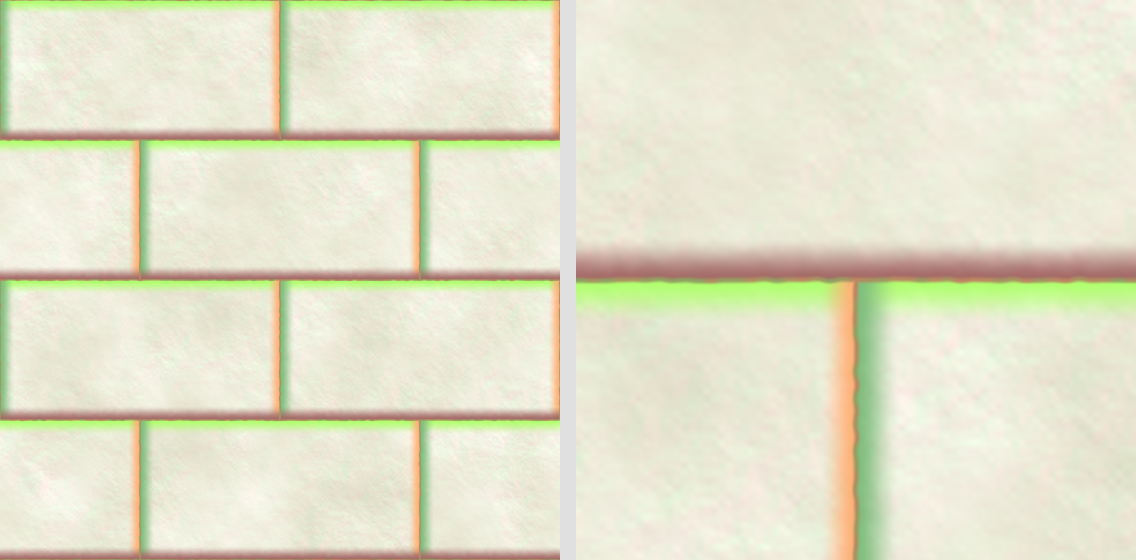
Left: the whole. Right: its middle third, enlarged.
Write a three.js fragment shader that draws this texture map.

```glsl
#define BRICKS vec2(2.0, 4.0)
#define STONE vec3(0.925, 0.92, 0.85)
#define LEFT_TINT vec3(0.50, 0.74, 0.49)
#define RIGHT_TINT vec3(1.0, 0.69, 0.46)
#define BOTTOM_TINT vec3(0.64, 0.41, 0.40)
#define TOP_TINT vec3(0.69, 1.0, 0.43)
#define JOINT vec3(0.65, 0.58, 0.38)
#define JOINT_WIDTH 0.0028
#define BEVEL vec4(0.027, 0.022, 0.026, 0.027) // left, right, bottom, top
#define WOBBLE 0.0014
#define GRAIN 0.42
#define CLOUDS 0.15

varying vec2 vUv;

float hash(vec2 p) {
  vec3 q = fract(vec3(p.xyx) * 0.1031);
  q += dot(q, q.yzx + 33.33);
  return fract((q.x + q.y) * q.z);
}

// Value noise that wraps after a whole number of cells
float noise(vec2 uv, float period, float seed) {
  vec2 p = uv * period;
  vec2 cell = floor(p);
  vec2 f = fract(p);
  f = f * f * (3.0 - 2.0 * f);
  vec2 a = mod(cell, period) + seed;
  vec2 b = mod(cell + 1.0, period) + seed;
  return mix(mix(hash(a), hash(vec2(b.x, a.y)), f.x),
             mix(hash(vec2(a.x, b.y)), hash(b), f.x), f.y);
}

float fbm(vec2 uv, float period, float seed) {
  float sum = 0.0;
  float gain = 0.5;
  for (int i = 0; i < 4; i++) {
    sum += gain * noise(uv, period, seed);
    period *= 2.0;
    seed += 17.0;
    gain *= 0.55;
  }
  return sum;
}

// Soft strength of a bevel at a distance from the brick edge
float bevel(float dist, float width) {
  return 1.0 - smoothstep(0.0, width, dist);
}

void main() {
  // Brick layout with slightly ragged edges
  vec2 ragged = vec2(noise(vUv, 128.0, 5.0), noise(vUv, 128.0, 71.0)) - 0.5;
  vec2 grid = (vUv + WOBBLE * ragged) * BRICKS;
  grid.x += 0.5 * (1.0 - mod(floor(grid.y), 2.0));
  vec2 lower = fract(grid) / BRICKS;
  vec2 upper = 1.0 / BRICKS - lower;

  // Stone face: soft clouds and tinted relief
  float clouds = fbm(vUv, 9.0, 23.0) - 0.45;
  vec3 color = STONE + CLOUDS * clouds * vec3(0.8, 0.8, 1.2);
  vec2 e = vec2(0.002, 0.0);
  float height = fbm(vUv, 28.0, 131.0);
  vec2 slope = height - vec2(fbm(vUv + e.xy, 28.0, 131.0),
                             fbm(vUv + e.yx, 28.0, 131.0));
  float rough = mix(0.4, 1.3, noise(vUv, 14.0, 211.0));
  vec3 relief = GRAIN * rough * vec3(slope, 0.5 * (slope.x + slope.y));
  color += relief;

  // Tinted bevels on the four sides
  color = mix(color, TOP_TINT, bevel(upper.y, BEVEL.w));
  color = mix(color, LEFT_TINT, bevel(lower.x, BEVEL.x));
  color = mix(color, RIGHT_TINT, bevel(upper.x, BEVEL.y));
  color = mix(color, BOTTOM_TINT, bevel(lower.y, BEVEL.z));
  color += 0.3 * relief;

  // Thin speckled joint, softened into both bevels
  vec2 nearest = min(lower, upper);
  float joint = 1.0 - smoothstep(0.0, JOINT_WIDTH, min(nearest.x, nearest.y));
  float speck = noise(vUv, 128.0, 307.0) - 0.5;
  color = mix(color, JOINT + speck * vec3(0.2, -0.12, 0.0), joint);

  gl_FragColor = vec4(clamp(color, 0.0, 1.0), 1.0);
}
```
